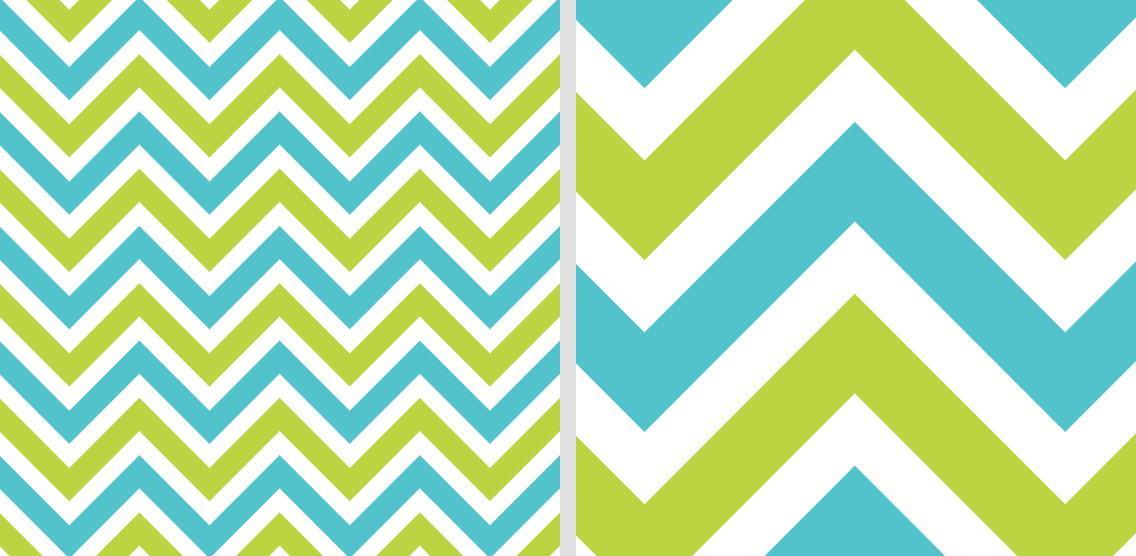
Left, the full canvas; right, a detail of the centre.
A WebGL 1 fragment shader for this pattern:

```glsl
precision highp float;
// Zigzag chevron stripes alternating lime and turquoise on a white ground.

uniform vec2 u_resolution;

// All lengths are fractions of the canvas width.
const float ZIGZAG_PERIOD = 0.2504;
const float ZIGZAG_HEIGHT = 0.1253;
const float PEAK_X = 0.4993;
const float COLOR_PERIOD = 0.2046;
const float STRIPE_HEIGHT = 0.0593;
const float LIME_PEAK_DEPTH = 0.0966;

const vec3 WHITE = vec3(1.0, 1.0, 0.995);
const vec3 TURQUOISE = vec3(0.325, 0.765, 0.795);
const vec3 LIME = vec3(0.73, 0.83, 0.26);

// Triangle wave: 0 at a peak, 1 at a valley.
float triangleWave(float x, float period) {
  return 1.0 - abs(2.0 * fract(x / period) - 1.0);
}

// Signed distance to repeated bands whose upper edge lies at start.
float bandDistance(float depth, float start, float period, float height) {
  float center = start + 0.5 * height;
  float offset = (fract((depth - center) / period + 0.5) - 0.5) * period;
  return abs(offset) - 0.5 * height;
}

// Antialiased coverage of a signed distance.
float coverage(float dist, float pixel) {
  return 1.0 - smoothstep(-0.75 * pixel, 0.75 * pixel, dist);
}

void main() {
  float pixel = 1.0 / u_resolution.x;
  float x = gl_FragCoord.x * pixel;
  float depth = (u_resolution.y - gl_FragCoord.y) * pixel;

  // Unfold the zigzag into straight horizontal bands.
  depth -= ZIGZAG_HEIGHT * triangleWave(x - PEAK_X, ZIGZAG_PERIOD);

  // Convert vertical distance to distance across the sloped stripe.
  float slope = 2.0 * ZIGZAG_HEIGHT / ZIGZAG_PERIOD;
  float across = inversesqrt(1.0 + slope * slope);
  float lime = across * bandDistance(depth, LIME_PEAK_DEPTH, COLOR_PERIOD, STRIPE_HEIGHT);
  float turquoise = across * bandDistance(depth, LIME_PEAK_DEPTH + 0.5 * COLOR_PERIOD,
                                          COLOR_PERIOD, STRIPE_HEIGHT);

  vec3 color = mix(WHITE, LIME, coverage(lime, pixel));
  color = mix(color, TURQUOISE, coverage(turquoise, pixel));
  gl_FragColor = vec4(color, 1.0);
}
```
